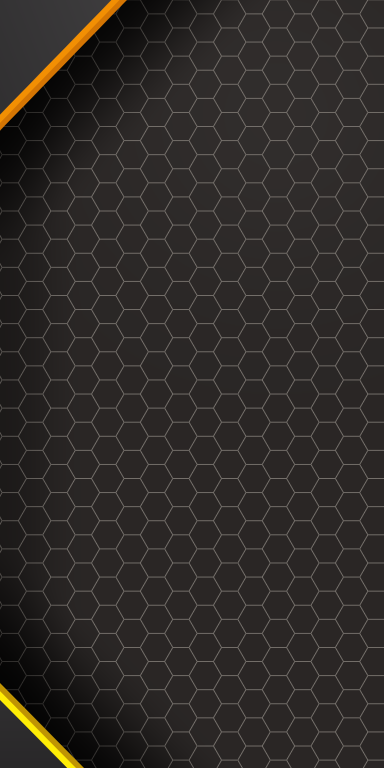
A Shadertoy shader for this background:

```glsl
// Antialiased step: 1 where d is negative
float fill(float d) {
    return clamp(0.5 - d * iResolution.x, 0.0, 1.0);
}

// Distance to the border of a flat-topped honeycomb of the given cell height
float honeycombEdge(vec2 p, float height) {
    vec2 period = height * vec2(1.7320508, 1.0);
    vec2 a = mod(p + 0.5 * period, period) - 0.5 * period;
    vec2 b = mod(p, period) - 0.5 * period;
    vec2 q = abs(dot(a, a) < dot(b, b) ? a : b);
    return 0.5 * height - max(q.y, dot(q, vec2(0.8660254, 0.5)));
}

// Two-tone stripe bordering a corner panel; d is the distance past its outer edge
vec3 cornerPanel(vec3 color, float d, float width, vec3 panel, vec3 outer, vec3 inner) {
    color = mix(color, outer, fill(d));
    color = mix(color, inner, fill(d + 0.48 * width));
    return mix(color, panel, fill(d + width));
}

void mainImage(out vec4 fragColor, in vec2 fragCoord) {
    // Width is one unit; the height follows the canvas
    vec2 p = fragCoord / iResolution.x;
    float top = iResolution.y / iResolution.x;
    vec2 fromTop = vec2(p.x, top - p.y);
    float topEdge = dot(fromTop, vec2(0.717, 0.697)) - 0.237;
    float bottomEdge = dot(p, vec2(0.711, 0.703)) - 0.1556;

    // Charcoal sheet with a faint sheen at the upper right
    vec3 color = vec3(0.163, 0.149, 0.145);
    color += 0.028 * exp(-5.0 * dot(fromTop - vec2(0.72, 0.3), fromTop - vec2(0.72, 0.3)));

    // Shadows cast by the corners and along the left side
    float shade = mix(0.15, 1.0, smoothstep(-0.02, 0.28, topEdge));
    shade *= mix(0.12, 1.0, smoothstep(-0.02, 0.29, bottomEdge));
    shade *= mix(0.68, 1.0, smoothstep(0.0, 0.22, p.x));
    color *= shade;

    // Thin honeycomb lines
    float edge = honeycombEdge(fromTop - vec2(0.4076, 0.7328), 0.07333);
    vec3 lineColor = vec3(0.47, 0.45, 0.43) * mix(0.3, 1.0, shade);
    color = mix(color, lineColor, fill(edge - 0.0012));

    // Upper panel with orange stripe
    vec3 upperPanel = vec3(0.205, 0.2, 0.205) + 0.12 * (fromTop.x - 0.4 * fromTop.y);
    color = cornerPanel(color, topEdge, 0.029, upperPanel,
        vec3(0.83, 0.46, 0.01), vec3(0.95, 0.56, 0.01));

    // Lower panel with gold and yellow stripe
    vec3 lowerPanel = vec3(0.16, 0.155, 0.16) + 0.15 * p.y;
    color = cornerPanel(color, bottomEdge, 0.031, lowerPanel,
        vec3(0.75, 0.58, 0.01), vec3(1.0, 0.93, 0.02));

    fragColor = vec4(color, 1.0);
}
```
